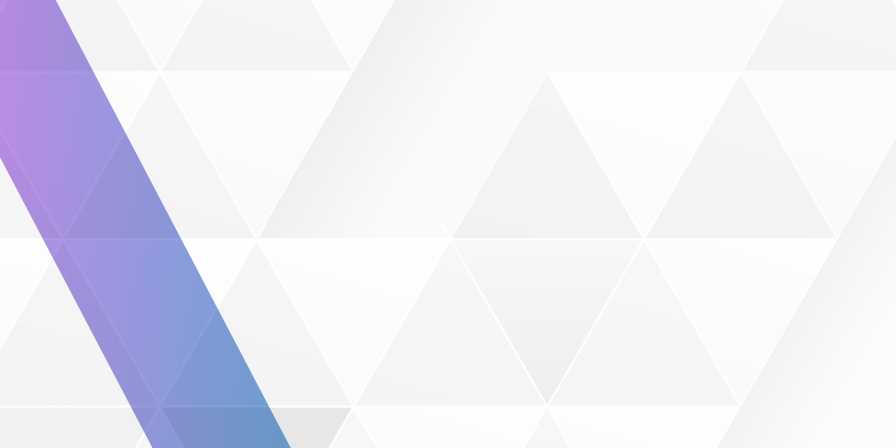
This background is drawn by a Shadertoy shader. Its source:

```glsl
// Pale mosaic of equilateral triangles with white seams, two large folded
// panels with soft shadows, and a violet-to-blue diagonal ribbon.
// Skewed lattice coordinates give each triangle its cell, tone and edges.

const float ROW_HEIGHT = 0.3737;

float hash(vec2 p) {
    return fract(sin(dot(p, vec2(127.1, 311.7))) * 43758.5453);
}

// Grey level of one triangle; f is the position inside its cell
float triangleTone(vec2 cell, vec2 f, bool up) {
    float h = hash(cell + (up ? 0.0 : 37.0));
    float tilt = dot(f - 0.5, vec2(0.3, 1.0));
    if (up) return 0.957 + 0.010 * h + 0.012 * tilt;

    // Most inverted triangles are bright; a few sink into shade
    float tone = 0.982 + 0.006 * h + 0.014 * tilt;
    if (cell == vec2(0, -1)) tone = mix(0.932, 0.972, f.y);
    if (cell.y == -2.0 && cell.x < 0.0) tone = cell.x == -1.0 ? 0.905 : 0.945;
    return tone;
}

void mainImage(out vec4 fragColor, in vec2 fragCoord) {
    vec2 p = fragCoord / iResolution.y;
    float px = 1.0 / iResolution.y;

    // Lattice: q.x is constant along rising edges, q.y counts rows
    float row = (p.y - 0.4661) / ROW_HEIGHT;
    float column = (p.x - 1.0052) / 0.4323;
    vec2 q = vec2(column - 0.5 * row, row);
    vec2 cell = floor(q);
    vec2 f = q - cell;
    bool up = f.x + f.y < 1.0;
    float tone = triangleTone(cell, f, up);

    // Folded panels merge several triangles and darken along their left edge
    bool middlePanel = cell == vec2(-1, 0) || cell == vec2(-1, 1)
                    || (cell == vec2(0, 1) && up);
    bool rightPanel = q.x > 2.0;
    if (middlePanel) tone = mix(0.935, 0.981, smoothstep(-0.25, 0.75, q.x + 1.0));
    if (rightPanel) tone = mix(0.945, 0.986, smoothstep(-0.25, 0.6, q.x - 2.0));

    // White seams along the three edge directions
    vec3 edges = vec3(q, q.x + q.y);
    edges = abs(edges - round(edges)) * ROW_HEIGHT;
    float edgeDistance = min(edges.x, min(edges.y, edges.z));
    float seam = 1.0 - smoothstep(0.0025 - 0.6 * px, 0.0025 + 0.6 * px, edgeDistance);
    if (middlePanel || rightPanel) {
        bool baseEdge = middlePanel && cell.y == 0.0 && f.y < 0.1;
        seam *= baseEdge ? 1.0 : 0.0;
    }
    vec3 color = vec3(mix(tone, 1.0, 0.85 * seam));

    // Translucent ribbon, faintly showing the mosaic beneath
    vec3 ribbon = mix(vec3(0.71, 0.545, 0.885), vec3(0.42, 0.63, 0.82),
                      clamp(p.x / 0.65, 0.0, 1.0));
    ribbon *= mix(1.0, tone / 0.97, 0.8);
    ribbon = mix(ribbon, vec3(1.0), 0.06 * seam);
    float offset = p.x - 0.5245 * (1.0 - p.y);
    float ribbonDistance = (abs(offset + 0.0298) - 0.1543) * 0.8856;
    color = mix(color, ribbon, 1.0 - smoothstep(-0.7 * px, 0.7 * px, ribbonDistance));

    fragColor = vec4(color, 1.0);
}
```
